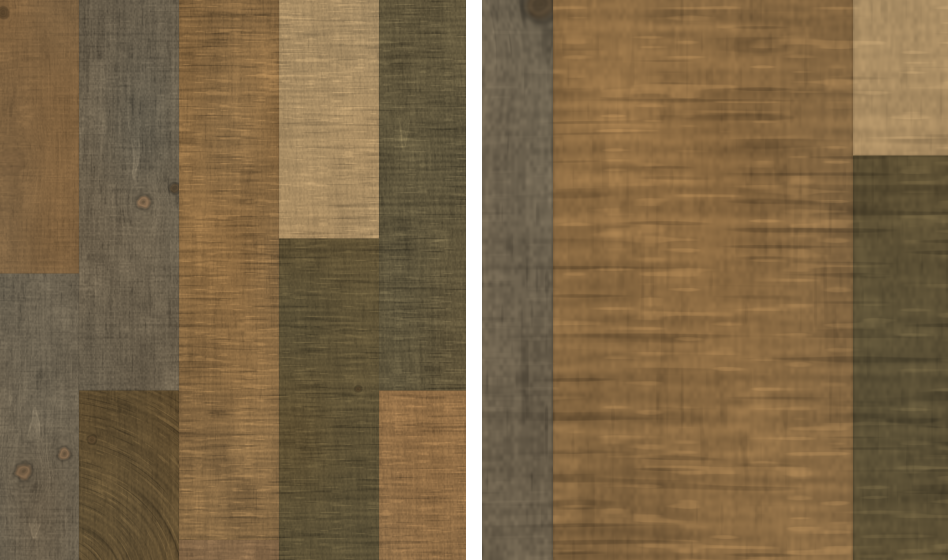
Left: the whole. Right: its middle third, enlarged.
Write a WebGL 2 fragment shader that draws this texture.

```glsl
#version 300 es
precision highp float;

uniform vec2 u_resolution;
out vec4 outColor;

// Layout, in units of the canvas height
const float PLANK_WIDTH = 0.1787;
const float FIRST_OFFSET = 0.0378;
const float SEAM_WIDTH = 0.0016;
const float SEAM_DARKNESS = 0.10;
const float JOINT[5] = float[5](0.512, 0.303, 0.036, 0.574, 0.303);

// Upper and lower plank of each column
const vec3 STAIN[10] = vec3[10](
  vec3(0.49, 0.38, 0.25), vec3(0.42, 0.38, 0.31),
  vec3(0.41, 0.37, 0.30), vec3(0.37, 0.30, 0.19),
  vec3(0.53, 0.41, 0.26), vec3(0.50, 0.39, 0.27),
  vec3(0.66, 0.55, 0.39), vec3(0.37, 0.32, 0.21),
  vec3(0.38, 0.34, 0.24), vec3(0.56, 0.43, 0.28));
// Strength of saw marks, grain and blotches
const vec3 TEXTURE_MIX[10] = vec3[10](
  vec3(0.35, 0.7, 0.5), vec3(0.40, 1.2, 0.6),
  vec3(0.45, 1.3, 0.8), vec3(1.10, 0.9, 0.6),
  vec3(1.10, 0.7, 0.9), vec3(0.75, 0.7, 0.6),
  vec3(0.80, 0.6, 0.4), vec3(1.10, 0.8, 0.4),
  vec3(1.20, 1.0, 0.6), vec3(0.90, 0.8, 0.4));

const int ARC_PLANK = 3;
const vec2 ARC_CENTRE = vec2(0.10, -0.05);
const float SAW_PITCH = 88.0;

// Knots: centre, radius, paleness
const vec4 KNOTS[8] = vec4[8](
  vec4(0.257, 0.639, 0.015, 1.0), vec4(0.115, 0.190, 0.014, 0.9),
  vec4(0.042, 0.158, 0.018, 0.8), vec4(0.020, 0.711, 0.024, 0.6),
  vec4(0.006, 0.977, 0.011, 0.1), vec4(0.164, 0.215, 0.009, 0.3),
  vec4(0.639, 0.305, 0.007, 0.1), vec4(0.313, 0.664, 0.011, 0.2));
const vec3 KNOT_PALE = vec3(0.58, 0.44, 0.31);
const vec3 KNOT_DARK = vec3(0.23, 0.18, 0.11);

// Pale flames: tip, signed height, half width
const vec4 FLAMES[4] = vec4[4](
  vec4(0.062, 0.277, -0.075, 0.014), vec4(0.062, 0.034, 0.045, 0.013),
  vec4(0.241, 0.664, 0.160, 0.013), vec4(0.723, 0.724, 0.090, 0.014));

float hash(vec2 p) {
  return fract(sin(dot(p, vec2(127.1, 311.7))) * 43758.5453);
}

// Value noise from -1 to 1
float noise(vec2 p) {
  vec2 i = floor(p), f = fract(p);
  f = f * f * (3.0 - 2.0 * f);
  float low = mix(hash(i), hash(i + vec2(1, 0)), f.x);
  float high = mix(hash(i + vec2(0, 1)), hash(i + 1.0), f.x);
  return 2.0 * mix(low, high, f.y) - 1.0;
}

float columnAt(float x) {
  return floor((x + FIRST_OFFSET) / PLANK_WIDTH);
}

// Uneven ridges and broken hairlines left across the plank by the saw
float sawMarks(vec2 p, int id) {
  float v = id == ARC_PLANK ? length(p - ARC_CENTRE) : p.y;
  v += 0.0009 * noise(p * vec2(11.0, 14.0));
  float ridge = sin(6.2832 * SAW_PITCH * v + 1.5 * noise(vec2(p.x * 4.0, v * 30.0)));
  float patchy = 0.6 + 0.5 * noise(p * vec2(16.0, 18.0) + 5.0);
  float streak = noise(vec2(p.x * 28.0, v * 260.0));
  float band = noise(vec2(p.x * 3.0, v * 120.0));
  float pale = smoothstep(0.3, 0.8, noise(vec2(p.x * 45.0, v * 340.0) + 9.0));
  float dark = smoothstep(0.35, 0.8, noise(vec2(p.x * 18.0, v * 300.0) + 31.0));
  return 0.045 * ridge * patchy + 0.05 * streak + 0.045 * band
       + 0.13 * pale - 0.13 * dark;
}

// Long fibres, contour figure and fine pores
float grain(vec2 p) {
  float fibre = noise(p * vec2(380.0, 22.0)) + 0.5 * noise(p * vec2(160.0, 6.0));
  float figure = sin(16.0 * noise(p * vec2(16.0, 3.0)) + 60.0 * p.x);
  float pore = smoothstep(0.4, 0.85, noise(p * vec2(340.0, 50.0) + 17.0));
  return 0.05 * fibre + 0.018 * figure - 0.09 * pore
       + 0.065 * noise(p * vec2(450.0, 280.0));
}

vec3 wood(vec2 p) {
  float column = columnAt(p.x);
  int c = int(mod(column, 5.0));
  int id = 2 * c + (p.y < JOINT[c] ? 1 : 0);
  vec3 strength = TEXTURE_MIX[id];

  // Fibres swerve around knots
  vec2 q = p;
  for (int i = 0; i < 8; i++) {
    vec2 d = p - KNOTS[i].xy;
    float r = KNOTS[i].z;
    if (columnAt(KNOTS[i].x) == column)
      q.x -= d.x * 0.6 * exp(-dot(d * vec2(1.0, 0.6), d) / (4.0 * r * r));
  }
  q += vec2(1.37, 2.11) * float(id);

  float blotch = 0.08 * noise(q * vec2(13.0, 9.0)) + 0.06 * noise(q * vec2(38.0, 30.0));
  float glint = smoothstep(0.25, 0.9, noise(q * vec2(24.0, 20.0) + 3.0));
  glint *= 0.5 + 0.5 * noise(vec2(q.x * 90.0, p.y * 240.0));
  float shade = strength.x * sawMarks(p, id) + strength.y * grain(q)
              + strength.z * (blotch + 0.2 * glint);
  vec3 color = STAIN[id] * (1.0 + shade);
  color += vec3(0.010, 0.0, -0.008) * noise(q * vec2(9.0, 5.0));

  for (int i = 0; i < 4; i++) {
    vec4 f = FLAMES[i];
    float t = (p.y - f.y) / f.z;
    float side = abs(p.x - f.x + 0.003 * noise(p * 45.0)) - f.w * t;
    float inside = smoothstep(0.0, 0.15, t) * (1.0 - smoothstep(0.5, 1.0, t));
    float fill = 0.35 * (1.0 - smoothstep(-0.003, 0.002, side));
    float rim = 0.5 * (1.0 - smoothstep(0.0, 0.0025, abs(side)));
    color *= 1.0 + 0.3 * inside * (fill + rim);
  }

  for (int i = 0; i < 8; i++) {
    vec4 k = KNOTS[i];
    if (columnAt(k.x) != column) continue;
    float d = length(p - k.xy) / k.z + 0.15 * noise(p * 130.0);
    float presence = k.z > 0.02 ? 0.3 : 1.0;
    vec3 core = mix(KNOT_DARK, KNOT_PALE, k.w) * (1.0 + 0.10 * sin(d * 16.0));
    core = mix(core, KNOT_DARK, 0.6 * (1.0 - smoothstep(0.08, 0.3, d)));
    color = mix(color, core, 0.6 * presence * (1.0 - smoothstep(0.55, 0.95, d)));
    color *= 1.0 - 0.2 * presence * exp(-30.0 * (d - 0.9) * (d - 0.9));
  }

  // Seams between planks
  float across = fract((p.x + FIRST_OFFSET) / PLANK_WIDTH);
  float seam = min(min(across, 1.0 - across) * PLANK_WIDTH, abs(p.y - JOINT[c]));
  return color * (1.0 - SEAM_DARKNESS * (1.0 - smoothstep(0.0, SEAM_WIDTH, seam)));
}

void main() {
  // Four samples smooth the edges
  vec3 sum = vec3(0.0);
  for (int i = 0; i < 4; i++) {
    vec2 jitter = vec2(i % 2, i / 2) * 0.5 - 0.25;
    sum += wood((gl_FragCoord.xy + jitter) / u_resolution.y);
  }
  outColor = vec4(sum / 4.0, 1.0);
}
```
